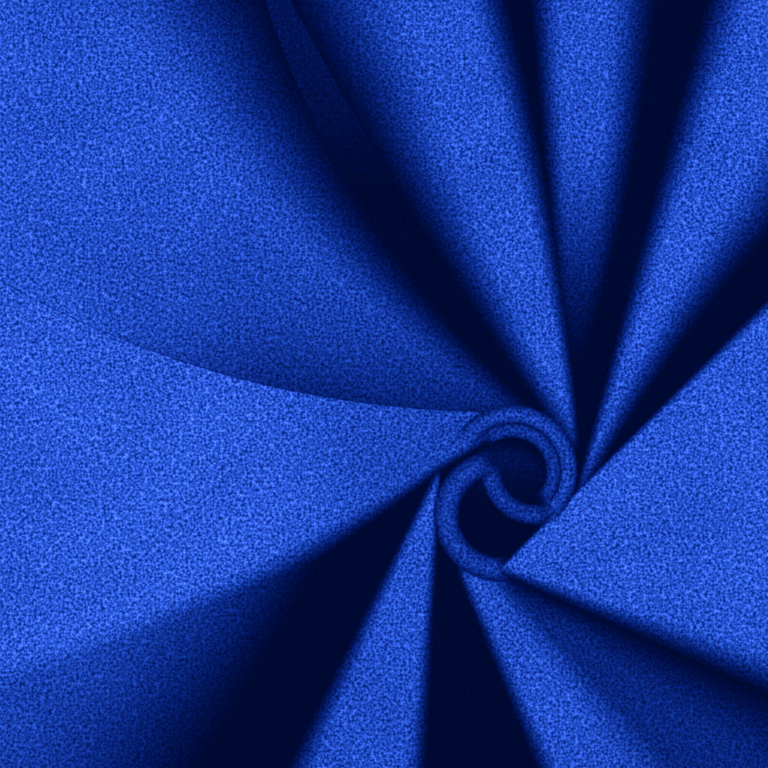
Give the GLSL for this texture, as a Shadertoy shader.

```glsl
// Blue suede cloth gathered into a swirl, with soft folds fanning out from a hub.

struct Edge { vec2 root; vec2 tip; float bow; };   // bow > 0 bends anticlockwise

const vec2 HUB = vec2(0.657, 0.360);
const vec3 SHADOW_COLOR = vec3(0.00, 0.025, 0.12);
const vec3 LIT_COLOR = vec3(0.18, 0.36, 0.87);
const vec3 RAMP_POWER = vec3(2.2, 1.33, 0.90);
const float AMBIENT = 0.08;
const float SPILL = 0.25;            // share of each penumbra outside its edge
const float GRAIN_CELLS = 200.0;
const float GRAIN_STRENGTH = 0.62;
const float MOTTLE_STRENGTH = 0.04;
const float CREASE_DEPTH = 0.55;
const float CREASE_WIDTH = 0.10;

// Fold borders, anticlockwise from the lower left
const Edge LOBE_LOW    = Edge(vec2(0.573, 0.388), vec2(0.000, 0.043), 0.020);
const Edge LOBE_TOP    = Edge(vec2(0.664, 0.464), vec2(0.000, 0.635), 0.046);
const Edge CORNER_LOW  = Edge(vec2(0.450, 0.330), vec2(0.260, 0.000), 0.000);
const Edge SLOPE_END   = Edge(vec2(0.729, 0.440), vec2(0.345, 1.000), 0.050);
const Edge RIDGE_LEFT  = Edge(vec2(0.736, 0.427), vec2(0.378, 1.000), 0.010);
const Edge RIDGE_RIGHT = Edge(vec2(0.753, 0.427), vec2(0.658, 1.000), -0.012);
const Edge PLEAT_LEFT  = Edge(vec2(0.740, 0.453), vec2(0.692, 1.000), 0.000);
const Edge PLEAT_RIGHT = Edge(vec2(0.750, 0.453), vec2(0.853, 1.000), -0.010);
const Edge HORN_LEFT   = Edge(vec2(0.751, 0.362), vec2(0.922, 1.000), 0.000);
const Edge HORN_RIGHT  = Edge(vec2(0.762, 0.362), vec2(1.000, 0.698), 0.010);
const Edge WING_TOP    = Edge(vec2(0.651, 0.260), vec2(1.000, 0.609), 0.000);
const Edge WING_LOW    = Edge(vec2(0.651, 0.255), vec2(1.000, 0.099), 0.000);
const Edge TAIL_RIGHT  = Edge(vec2(0.677, 0.235), vec2(0.940, 0.000), 0.000);
const Edge TAIL_LEFT   = Edge(vec2(0.582, 0.290), vec2(0.700, 0.000), 0.000);
const Edge STEM_RIGHT  = Edge(vec2(0.573, 0.382), vec2(0.553, 0.000), 0.000);
const Edge STEM_LEFT   = Edge(vec2(0.566, 0.382), vec2(0.375, 0.000), 0.000);

// Signed distance to a bowed edge, positive on its anticlockwise side
float side(vec2 p, Edge e) {
    vec2 span = e.tip - e.root, q = p - e.root;
    float t = clamp(dot(q, span) / dot(span, span), 0.0, 1.0);
    float d = (span.x * q.y - span.y * q.x) / length(span);
    return d - 4.0 * e.bow * t * (1.0 - t);
}

float penumbra(float d, float width) {
    return smoothstep(-0.003 - SPILL * width, 0.002 + width, d);
}

// Light on a fold between two edges; softness widens away from the hub
float fold(vec2 p, Edge ccw, Edge cw, float softCcw, float softCw) {
    float reach = length(p - HUB);
    vec2 root = 0.5 * (ccw.root + cw.root);
    vec2 axis = normalize(0.5 * (ccw.tip + cw.tip) - root);
    return penumbra(-side(p, ccw), softCcw * reach) * penumbra(side(p, cw), softCw * reach)
         * smoothstep(-0.03, 0.0, dot(p - root, axis));
}

// Lays a rounded strip of cloth along an arc
float strand(float light, vec2 p, vec2 centre, float radius, float halfWidth,
             float midAngle, float halfAngle, float level) {
    vec2 v = p - centre;
    float turn = abs(mod(atan(v.y, v.x) - midAngle + 3.14159, 6.28318) - 3.14159);
    float across = (length(v) - radius) / halfWidth;
    float mask = smoothstep(1.15, 0.85, abs(across))
               * smoothstep(halfAngle, halfAngle - 0.4, turn);
    float body = level * (1.0 - 0.65 * across * across);
    return mix(light, max(body, 0.0), mask);
}

vec2 hash2(vec2 c) {
    vec3 h = fract(c.xyx * vec3(0.1031, 0.1030, 0.0973));
    h += dot(h, h.yzx + 33.33);
    return fract((h.xx + h.yz) * h.zy);
}

// Cellular noise: distance to the nearest scattered point
float cellular(vec2 q) {
    vec2 cell = floor(q), f = fract(q);
    float nearest = 2.0;
    for (int y = -1; y <= 1; y++)
        for (int x = -1; x <= 1; x++) {
            vec2 o = vec2(x, y);
            nearest = min(nearest, length(o + hash2(cell + o) - f));
        }
    return nearest;
}

void mainImage(out vec4 fragColor, in vec2 fragCoord) {
    vec2 p = fragCoord / iResolution.xy;
    float reach = length(p - HUB);

    // Broad folds, with the gaps left in shadow
    float crease = exp(-max(-side(p, LOBE_TOP), 0.0) / CREASE_WIDTH);
    crease *= CREASE_DEPTH * smoothstep(0.05, 0.45, p.x);
    float lobeShade = mix(0.76, 0.95, smoothstep(0.08, 0.35, reach));
    float light = AMBIENT;
    light = max(light, 0.90 * fold(p, LOBE_TOP, SLOPE_END, 0.0, 0.25) * (1.0 - crease));
    light = max(light, 0.25 * fold(p, SLOPE_END, RIDGE_LEFT, 0.0, 0.0) * smoothstep(0.6, 1.0, p.y));
    light = max(light, 0.72 * fold(p, CORNER_LOW, LOBE_TOP, 0.38, 0.0));
    light = max(light, lobeShade * fold(p, LOBE_LOW, LOBE_TOP, 0.13, 0.0));
    light = max(light, 0.88 * fold(p, RIDGE_LEFT, RIDGE_RIGHT, 0.21, 0.08));
    light = max(light, 0.86 * fold(p, PLEAT_LEFT, PLEAT_RIGHT, 0.06, 0.10) * smoothstep(0.45, 0.85, p.y));
    light = max(light, 0.91 * fold(p, HORN_LEFT, HORN_RIGHT, 0.08, 0.15));
    light = max(light, 0.92 * fold(p, WING_TOP, WING_LOW, 0.03, 0.13));
    light = max(light, 0.46 * fold(p, WING_LOW, TAIL_LEFT, 0.20, 0.08));
    light = max(light, 0.86 * fold(p, TAIL_RIGHT, TAIL_LEFT, 0.24, 0.08));
    light = max(light, 0.86 * fold(p, STEM_RIGHT, STEM_LEFT, 0.07, 0.08));

    // Dark hollow and the curled strips around it
    light = mix(AMBIENT + 0.15 * smoothstep(0.34, 0.42, p.y), light, smoothstep(0.045, 0.07, reach));
    light = strand(light, p, vec2(0.697, 0.388), 0.058, 0.013, 4.05, 1.10, 0.62);
    light = strand(light, p, vec2(0.651, 0.329), 0.070, 0.016, 3.30, 1.65, 0.68);
    light = strand(light, p, vec2(0.667, 0.388), 0.072, 0.013, 0.85, 1.90, 0.74);
    light = strand(light, p, vec2(0.667, 0.386), 0.054, 0.010, 0.75, 1.65, 0.62);

    // Nap of the cloth: slow mottling and fine grain from two cell sizes
    float mottle = sin(17.0 * p.x + 3.0 * sin(11.0 * p.y)) * sin(19.0 * p.y + 2.0 * sin(13.0 * p.x));
    float grain = cellular(p * GRAIN_CELLS) - cellular(p.yx * GRAIN_CELLS * 1.27 + 7.3);
    light *= 1.0 + MOTTLE_STRENGTH * mottle + GRAIN_STRENGTH * grain;

    vec3 tone = pow(vec3(max(light, 0.0)), RAMP_POWER);
    fragColor = vec4(SHADOW_COLOR + (LIT_COLOR - SHADOW_COLOR) * tone, 1.0);
}
```
